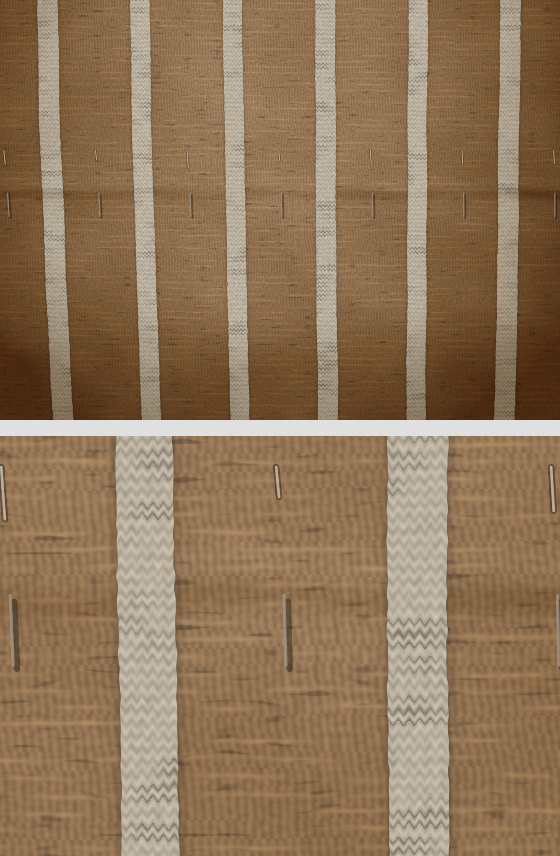
Top, the full canvas; bottom, a detail of the centre.
Write a Shadertoy shader that draws this texture.

```glsl
// Draws brown crinkled cloth with six pale woven bands, a pinned fold and uneven light.

const float TAU = 6.2831853;
const vec3 CLOTH_DARK = vec3(0.30, 0.165, 0.065);
const vec3 CLOTH_MID = vec3(0.465, 0.335, 0.195);
const vec3 CLOTH_LIGHT = vec3(0.615, 0.490, 0.360);
const vec3 BAND_DARK = vec3(0.50, 0.43, 0.33);
const vec3 BAND_LIGHT = vec3(0.74, 0.70, 0.63);
const vec3 PIN_STEEL = vec3(0.80, 0.74, 0.68);

float hash(vec2 p) {
    return fract(sin(dot(p, vec2(127.1, 311.7))) * 43758.55);
}

vec2 gradient(vec2 cell) {
    float angle = TAU * hash(cell);
    return vec2(cos(angle), sin(angle));
}

// Gradient noise, roughly -0.7 to 0.7
float noise(vec2 p) {
    vec2 i = floor(p), f = p - i;
    vec2 u = f * f * f * (f * (f * 6.0 - 15.0) + 10.0);
    vec2 e = vec2(1.0, 0.0);
    float a = dot(gradient(i), f);
    float b = dot(gradient(i + e.xy), f - e.xy);
    float c = dot(gradient(i + e.yx), f - e.yx);
    float d = dot(gradient(i + e.xx), f - e.xx);
    return mix(mix(a, b, u.x), mix(c, d, u.x), u.y);
}

float segment(vec2 p, vec2 a, vec2 b) {
    vec2 ab = b - a;
    return length(p - a - ab * clamp(dot(p - a, ab) / dot(ab, ab), 0.0, 1.0));
}

float stroke(float dist, float halfWidth, float px) {
    return 1.0 - smoothstep(halfWidth - 0.5 * px, halfWidth + 0.7 * px, dist);
}

// Broad light, dim towards the sides and the lower edge
float illumination(vec2 p) {
    vec2 d = p - vec2(0.64, 0.74);
    float light = 0.97 - 1.35 * d.x * d.x - 0.65 * d.y * d.y;
    light -= 0.30 * (1.0 - smoothstep(0.08, 0.30, p.y + 0.05 * noise(p * 4.0)));
    return light + 0.13 * noise(p * vec2(5.0, 6.0)) + 0.06 * noise(p * 13.0);
}

// Soft ridge across the cloth with a shaded underside
float foldShade(vec2 p) {
    float y = p.y - 0.537 - 0.014 * noise(vec2(p.x * 7.0, 2.0));
    float depth = 0.7 + 0.8 * noise(vec2(p.x * 5.0, 8.0));
    float ridge = exp(-pow((y - 0.027) / 0.017, 2.0));
    float shade = exp(-pow(y / 0.013, 2.0));
    return depth * (0.09 * ridge - 0.24 * shade);
}

// Crinkled upright threads held by broken horizontal ones
float clothWeave(vec2 p) {
    float y = p.y * 72.0 + 0.35 * noise(p * vec2(9.0, 20.0));
    float row = floor(y), across = fract(y) - 0.5;
    float sway = 1.6 * noise(vec2(p.x * 25.0, row * 1.7)) + TAU * hash(vec2(row, 3.0));
    float ticks = sin(p.x * TAU * 148.0 + sway + 1.2 * across);
    float dash = smoothstep(-0.25, 0.35, noise(vec2(p.x * 13.0, row * 3.37)));
    float thread = exp(-across * across * 45.0) * dash;
    float slub = smoothstep(0.28, 0.55, noise(p * vec2(28.0, 170.0)));
    float grain = noise(p * vec2(130.0, 190.0));
    return 0.045 * ticks * (1.0 - thread) + 0.11 * thread - 0.15 * slub + 0.09 * grain - 0.02;
}

// Tight knit with zigzag rows and stray dark yarns
float bandWeave(vec2 p) {
    float zigzag = 0.22 * sin(p.x * TAU * 118.0);
    float y = p.y * 98.0 + zigzag + 0.3 * noise(p * 18.0);
    float gap = 0.5 + 0.5 * cos(TAU * y);
    float stray = smoothstep(0.05, 0.45, noise(vec2(p.x * 15.0, floor(y) * 2.73)));
    return 0.035 - gap * (0.10 + 0.20 * stray) + 0.08 * noise(p * 150.0);
}

void mainImage(out vec4 fragColor, in vec2 fragCoord) {
    float px = 1.0 / iResolution.y;
    vec2 p = fragCoord * px;

    // Bands lean and draw together towards the bottom
    float lean = pow(max(1.0 - p.y, 0.0), 1.5);
    float firstBand = mix(0.113, 0.151, lean);
    float pitch = mix(0.2205, 0.2098, lean);
    float column = (p.x - firstBand) / pitch;
    float bandId = floor(column + 0.5);
    float bandX = (column - bandId) * pitch + 0.004 * noise(vec2(p.y * 5.0, bandId * 3.3));
    float halfWidth = 0.0235 + 0.002 * (hash(vec2(bandId, 5.0)) - 0.5);
    float edge = abs(bandX) + 0.0015 * noise(vec2(p.y * 90.0, bandId + 0.5));
    float band = stroke(edge, halfWidth, px);

    // Shaded cloth and bands
    float light = clamp(illumination(p) + foldShade(p), 0.0, 1.1);
    vec3 cloth = mix(CLOTH_DARK, CLOTH_MID, min(light * 2.0, 1.0));
    cloth = mix(cloth, CLOTH_LIGHT, max(light * 2.0 - 1.0, 0.0));
    cloth *= 1.0 + 1.3 * clothWeave(p);
    cloth *= 1.0 - 0.22 * exp(-max(edge - halfWidth, 0.0) / 0.003);
    vec3 knit = mix(BAND_DARK, BAND_LIGHT, smoothstep(-0.1, 0.8, light));
    knit *= 1.0 + 1.2 * bandWeave(p);
    vec3 color = mix(cloth, knit, band);

    // One pin per gap, passing under the fold
    float pinId = floor(column);
    vec2 q = vec2((column - pinId - 0.5) * pitch, p.y);
    float tip = 0.642 - mix(0.020, 0.062, hash(vec2(pinId, 9.0)));
    float upper = segment(q, vec2(-0.003, 0.642), vec2(-0.001, tip));
    float lower = segment(q, vec2(0.002, 0.540), vec2(0.003, 0.485));
    float shadow = min(upper, segment(q, vec2(0.005, 0.535), vec2(0.006, 0.482)));
    color *= 1.0 - 0.35 * stroke(shadow, 0.0025, px);
    color = mix(color, PIN_STEEL, 0.85 * stroke(upper, 0.0010, px));
    color = mix(color, PIN_STEEL * 0.8, 0.75 * stroke(lower, 0.0012, px));

    fragColor = vec4(clamp(color, 0.0, 1.0), 1.0);
}
```
